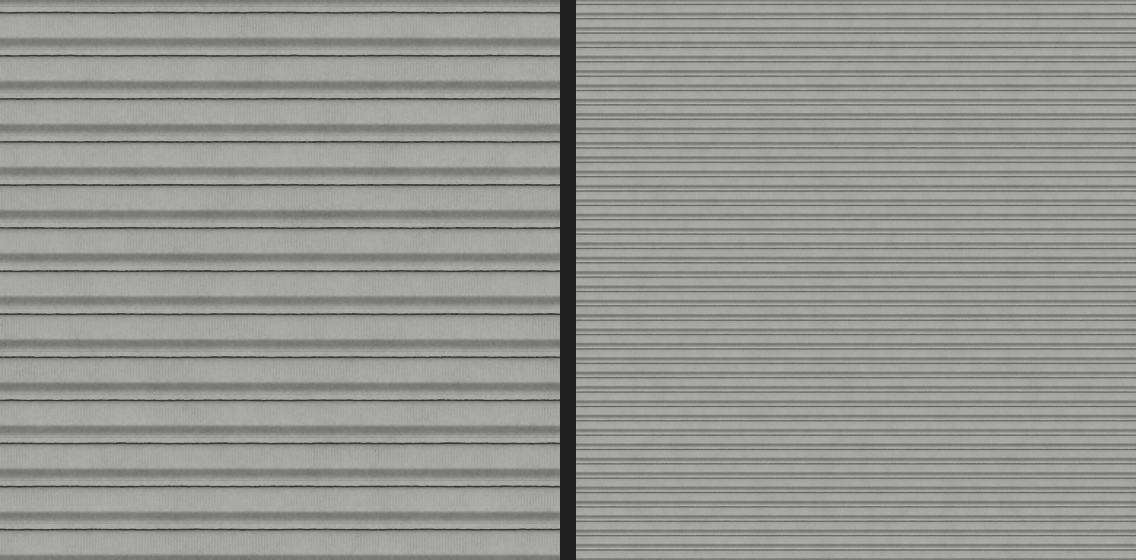
Left: one tile. Right: repeated 3 by 3.
A WebGL 2 fragment shader for this texture:

```glsl
#version 300 es
precision highp float;
// Grey metal roller shutter: stacked horizontal slats, each with a finely ribbed
// face, a shaded groove, a pale lip and a dark seam. The slat profile is built from
// smoothsteps; wrapped cellular noise adds mottling, grain and small worn rings.

uniform vec2 u_resolution;
out vec4 outColor;

const float SLATS = 13.0;          // slats down the canvas
const float SEAM_OFFSET = 0.293;   // first seam below the top edge, in slats
const float RIBS = 192.0;          // vertical ribs across the canvas
const float RIB_DEPTH = 0.016;
const float SEAM_HALF_WIDTH = 0.017;
const float SEAM_WOBBLE = 0.006;
const float FACE_TONE = 0.652;
const float GROOVE_TONE = 0.475;
const float SHADOW_TONE = 0.38;
const float SEAM_TONE = 0.22;
const float MOTTLE = 0.040;
const float GRAIN = 0.030;
const float RING_DEPTH = 0.030;
const vec3 METAL_TINT = vec3(1.0, 1.007, 0.975);
const float TAU = 6.2831853;

vec3 hash3(vec2 p) {
    vec3 q = fract(p.xyx * vec3(0.1031, 0.1030, 0.0973));
    q += dot(q, q.yxz + 33.33);
    return fract((q.xxy + q.yzz) * q.zyx);
}

// Distance to the nearest scattered point and that point's random value; wraps.
vec2 cellular(vec2 uv, float cells) {
    vec2 p = uv * cells;
    vec2 base = floor(p);
    vec2 nearest = vec2(9.0, 0.0);
    for (int j = -1; j <= 1; j++) {
        for (int i = -1; i <= 1; i++) {
            vec2 cell = base + vec2(i, j);
            vec3 r = hash3(mod(cell, cells) + cells);
            float d = length(cell + r.xy - p);
            if (d < nearest.x) nearest = vec2(d, r.z);
        }
    }
    return nearest;
}

// Layered cellular distances, roughly centred on zero.
float mottle(vec2 uv) {
    float sum = 0.0, weight = 0.5, cells = 9.0;
    for (int i = 0; i < 4; i++) {
        sum += weight * (cellular(uv, cells).x - 0.5);
        weight *= 0.7;
        cells = cells * 2.0 + 1.0;
    }
    return sum;
}

// Slow sideways waver of a seam, different for each row.
float waver(float x, float row) {
    float phase = TAU * hash3(vec2(row, 7.0)).x;
    return 0.5 * sin(TAU * 5.0 * x + phase) + 0.3 * sin(TAU * 17.0 * x + phase * 3.0)
         + 0.3 * sin(TAU * 43.0 * x + phase * 5.0);
}

// Tone down one slat: s runs from its upper seam (0) to the next one (1).
float slatTone(float s) {
    float tone = FACE_TONE - 0.012 * smoothstep(0.5, 0.0, s);
    float groove = smoothstep(0.54, 0.64, s) * (1.0 - smoothstep(0.70, 0.89, s));
    tone = mix(tone, GROOVE_TONE, groove);
    tone -= 0.045 * smoothstep(0.022, 0.0, abs(s - 0.862));
    return mix(tone, SHADOW_TONE, exp(-s * 22.0));
}

void main() {
    vec2 uv = gl_FragCoord.xy / u_resolution;
    float pixel = SLATS / u_resolution.y;
    float t = (1.0 - uv.y) * SLATS - SEAM_OFFSET;
    float s = fract(t);
    float row = mod(floor(t), SLATS);

    // Slat shading with a slight lightness change per row
    float wear = mottle(uv);
    float tone = slatTone(s) + 0.008 * (hash3(vec2(row, 3.0)).y - 0.5);

    // Ribs on the face, fading in worn patches
    float face = smoothstep(0.11, 0.17, s) * (1.0 - smoothstep(0.45, 0.51, s));
    float ribStrength = clamp(0.8 + 1.5 * wear, 0.3, 1.3);
    tone += RIB_DEPTH * face * ribStrength * sin(TAU * RIBS * uv.x);

    // Mottling, grain and sparse worn rings
    float grain = cellular(uv, 230.0).y - 0.5;
    vec2 spot = cellular(uv, 90.0);
    float radius = 0.18 + 0.25 * fract(spot.y * 37.0);
    float ring = smoothstep(0.13, 0.0, abs(spot.x - radius)) * step(0.72, spot.y);
    tone -= MOTTLE * wear;
    tone += GRAIN * grain * mix(1.0, 0.6, face);
    tone -= RING_DEPTH * ring * smoothstep(-0.15, 0.2, wear) * smoothstep(0.05, 0.15, s);

    // Dark seam between slats
    float seamRow = mod(round(t), SLATS);
    float offset = t - round(t) - SEAM_WOBBLE * waver(uv.x, seamRow);
    float halfWidth = SEAM_HALF_WIDTH * (1.0 + 0.5 * grain);
    float soft = 0.5 * pixel + 0.004;
    float seam = 1.0 - smoothstep(halfWidth - soft, halfWidth + soft, abs(offset));
    tone = mix(tone, SEAM_TONE, seam);

    outColor = vec4(tone * METAL_TINT, 1.0);
}
```
